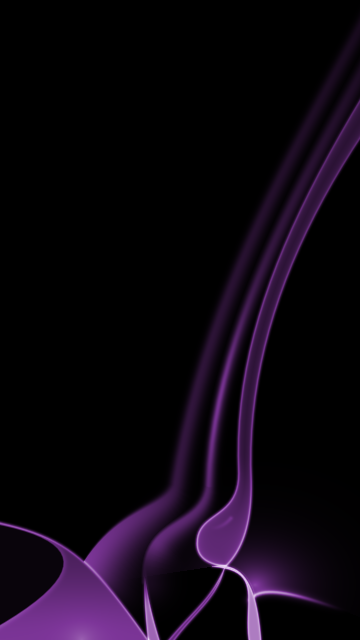
Write a Shadertoy shader that draws this background.

```glsl
// Violet smoke on black: soft veils rise to the upper right above folded ribbons.
// Cubic curves give signed distances for the veils; chains of curves form closed
// contours (by ray parity) for the ribbons. One intensity is then mapped to colour.

#define GRID vec2(4.32, 7.68)
#define STEPS 22
#define HAIR 0.018
#define SOFT 0.012
#define VIOLET vec3(0.49, 0.21, 0.60)
#define PALE vec3(0.91, 0.82, 0.95)
#define EMPTY vec2(100.0, -1.0)

vec2 cubic(vec2 a, vec2 b, vec2 c, vec2 d, float t) {
    float s = 1.0 - t;
    return s*s*s*a + 3.0*s*s*t*b + 3.0*s*t*t*c + t*t*t*d;
}

// Returns (signed distance, curve parameter), positive left of travel.
// Also adds the curve to a contour: (nearest distance, inside sign).
vec2 trace(vec2 p, vec2 a, vec2 b, vec2 c, vec2 d, inout vec2 contour) {
    vec2 from = a, best = vec2(100.0, 0.0);
    float side = 1.0;
    for (int i = 1; i <= STEPS; i++) {
        vec2 to = cubic(a, b, c, d, float(i) / float(STEPS));
        vec2 e = to - from, q = p - from;
        float h = clamp(dot(q, e) / dot(e, e), 0.0, 1.0);
        float dist = length(q - e*h);
        if (dist < best.x) {
            best = vec2(dist, (float(i) - 1.0 + h) / float(STEPS));
            side = e.x*q.y - e.y*q.x < 0.0 ? -1.0 : 1.0;
        }
        // A ray toward the left flips the parity at each crossing
        if ((from.y > p.y) != (to.y > p.y) && q.x > e.x*q.y/e.y) contour.y = -contour.y;
        from = to;
    }
    contour.x = min(contour.x, best.x);
    return vec2(best.x*side, best.y);
}

float bell(float d, float w) { return exp(-d*d/(w*w)); }

float inside(vec2 contour) { return smoothstep(-SOFT, SOFT, contour.x*contour.y); }

// Uneven soft band; each pair holds the values at the curve's start and end
float veil(vec2 s, vec2 outer, vec2 inner, vec2 power) {
    vec2 w = s.x < 0.0 ? outer : inner;
    return mix(power.x, power.y, s.y) * bell(s.x, mix(w.x, w.y, s.y));
}

void mainImage(out vec4 fragColor, in vec2 fragCoord) {
    vec2 p = fragCoord / iResolution.xy * GRID;
    vec2 unused = EMPTY;

    // Two tall veils with their folded feet
    vec2 s = trace(p, vec2(4.55,7.78), vec2(3.60,6.0), vec2(2.48,4.2), vec2(2.10,1.85), unused);
    float glow = veil(s, vec2(0.07, 0.07), vec2(0.10, 0.12), vec2(0.17, 0.42));
    s = trace(p, vec2(2.10,1.85), vec2(1.97,1.55), vec2(1.45,1.60), vec2(1.00,0.92), unused);
    glow = max(glow, veil(s, vec2(0.07, 0.01), vec2(0.12, 0.46), vec2(0.42, 1.0)));
    s = trace(p, vec2(4.52,7.15), vec2(3.62,5.5), vec2(2.58,3.75), vec2(2.50,1.85), unused);
    float tall = veil(s, vec2(0.08, 0.05), vec2(0.11, 0.07), vec2(0.20, 0.62));
    tall += 0.4 * bell(s.x, 0.035) * bell(p.y - 2.9, 0.9);
    s = trace(p, vec2(2.50,1.85), vec2(2.42,1.30), vec2(1.72,1.50), vec2(1.73,0.70), unused);
    float foot = veil(s, vec2(0.05, 0.04), vec2(0.07, 0.26), vec2(0.62, 0.85));
    glow = max(glow, max(tall, foot * (1.0 - 0.75*smoothstep(0.7, 1.0, s.y))));

    // Halo beside the lower right ribbon, cut off by the wing beneath it
    vec2 band = EMPTY;
    vec2 rim = trace(p, vec2(2.55,0.88), vec2(3.00,0.97), vec2(3.10,0.50), vec2(3.14,-0.05), band);
    trace(p, vec2(2.55,0.88), vec2(3.18,0.83), vec2(2.90,0.45), vec2(2.99,-0.05), band);
    vec2 wing = trace(p, vec2(3.00,0.48), vec2(3.15,0.66), vec2(3.60,0.55), vec2(4.20,0.32), unused);
    float fade = 1.0 - smoothstep(0.45, 1.0, wing.y);
    float halo = exp(-length((p - vec2(3.06, 0.66)) * vec2(0.85, 1.1)) / 0.28);
    glow += 1.1 * halo * smoothstep(-0.01, 0.02, wing.x) * smoothstep(-0.01, 0.02, rim.x);
    glow += (1.1*bell(wing.x, 0.022) + 0.3*bell(wing.x, 0.06)) * fade;

    // Long tube that swells into a bulb
    vec2 tube = EMPTY;
    trace(p, vec2(4.50,6.78), vec2(3.40,5.00), vec2(2.79,3.55), vec2(2.86,2.00), tube);
    trace(p, vec2(2.86,2.00), vec2(2.86,1.45), vec2(2.36,1.55), vec2(2.36,1.16), tube);
    trace(p, vec2(2.36,1.16), vec2(2.36,0.98), vec2(2.50,0.90), vec2(2.71,0.88), tube);
    trace(p, vec2(2.71,0.88), vec2(2.83,1.00), vec2(3.03,1.25), vec2(3.02,1.90), tube);
    trace(p, vec2(3.02,1.90), vec2(2.95,3.40), vec2(3.50,4.85), vec2(4.50,6.28), tube);
    float swell = 1.0 - smoothstep(1.1, 2.3, p.y);
    float tubeFill = mix(0.31, 0.75, swell) + 0.28*exp(-tube.x/0.05);
    glow = mix(glow, tubeFill, inside(tube));
    glow += mix(0.5, 0.75, swell) * bell(tube.x, HAIR) * (1.0 - 0.5*smoothstep(3.0, 6.5, p.y));
    vec2 crease = trace(p, vec2(2.52,1.34), vec2(2.62,1.34), vec2(2.70,1.38), vec2(2.77,1.46), unused);
    glow += 0.25 * bell(crease.x, 0.025) * crease.y;

    // Twisted tail below the bulb
    vec2 tail = EMPTY;
    trace(p, vec2(2.70,0.88), vec2(2.50,0.45), vec2(2.35,0.40), vec2(1.98,-0.05), tail);
    trace(p, vec2(2.70,0.88), vec2(2.62,0.50), vec2(2.35,0.35), vec2(2.06,-0.05), tail);
    float knot = smoothstep(0.5, 0.85, p.y);
    glow = max(glow, (0.75 + 0.5*knot)*inside(tail)) + 0.45*bell(tail.x, HAIR);

    // Pale ribbon and narrow spike
    vec2 spike = EMPTY;
    trace(p, vec2(1.73,0.95), vec2(1.72,0.60), vec2(1.74,0.30), vec2(1.78,-0.05), spike);
    trace(p, vec2(1.73,0.95), vec2(1.76,0.50), vec2(1.84,0.25), vec2(1.93,-0.05), spike);
    float lift = 1.0 - smoothstep(0.35, 0.95, p.y);
    glow = max(glow, 1.3*inside(spike)*lift) + 0.4*bell(spike.x, HAIR)*lift;
    glow = mix(glow, 1.45 + 0.2*smoothstep(0.4, 0.8, p.y), inside(band));
    glow += 0.4 * bell(band.x, HAIR);

    // Lower left fold with a dark hollow, closed off the left side
    vec2 crest = trace(p, vec2(-0.10,1.43), vec2(0.75,1.25), vec2(1.05,1.05), vec2(1.82,-0.06), unused);
    vec2 hollow = EMPTY;
    trace(p, vec2(-0.10,1.40), vec2(1.00,1.20), vec2(1.10,0.80), vec2(-0.10,0.12), hollow);
    trace(p, vec2(-0.10,0.12), vec2(-0.10,0.5), vec2(-0.10,1.0), vec2(-0.10,1.40), hollow);
    float body = mix(0.98, 0.6, smoothstep(0.0, 1.1, p.y));
    body += 0.3 * exp(-length(p - vec2(0.98, 0.0)) / 0.15) + 0.2*bell(hollow.x, 0.04);
    body = mix(body, 0.07, inside(hollow));
    glow = mix(glow, body, smoothstep(-SOFT, SOFT, -crest.x)) + 0.6*bell(crest.x, HAIR);

    vec3 color = VIOLET * min(glow, 1.0);
    color = mix(color, PALE, clamp(glow - 1.0, 0.0, 1.0));
    fragColor = vec4(color, 1.0);
}
```
